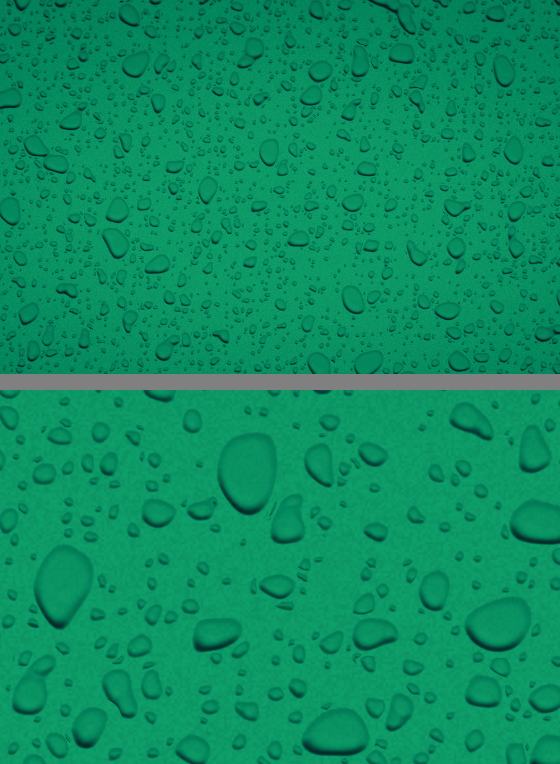
Top: the whole. Bottom: its middle third, enlarged.
Write a Shadertoy shader that draws this texture.

```glsl
// Water drops on a green painted panel: four octaves of jittered cells scatter
// rounded two-lobed blobs, where small drops keep clear of larger ones. The slope
// of the distance field sets the dark lower rims and the faint upper edges.

#define COARSE_CELL 0.130   // cell size of the largest drops, in canvas heights
#define CELL_RATIO  0.56    // cell size of each octave against the last
#define CHANCE      0.74    // share of coarse cells that hold a drop
#define WARP        0.15    // irregularity of the outlines
#define RIM_DARK    0.38    // depth of the lower rim shadow
#define EDGE_DARK   0.085   // depth of the line around the whole drop
#define BODY_DARK   0.032   // how much darker drops are than the panel
#define PANEL_LIGHT 0.604   // green level at the bright centre
#define VIGNETTE    0.105   // loss of light toward the corners
#define GRAIN       0.060   // strength of the paint grain
#define SHADE_DIR   vec2(-0.28, -0.96)

vec4 hash4(vec3 p) {
    vec4 q = fract(p.xyzx * vec4(0.1031, 0.1030, 0.0973, 0.1099));
    q += dot(q, q.wzxy + 33.33);
    return fract((q.xxyz + q.yzzw) * q.zywx);
}

float grainNoise(vec2 p) {
    vec2 i = floor(p), f = fract(p);
    f = f * f * (3.0 - 2.0 * f);
    float a = hash4(vec3(i, 7.0)).x;
    float b = hash4(vec3(i + vec2(1, 0), 7.0)).x;
    float c = hash4(vec3(i + vec2(0, 1), 7.0)).x;
    float d = hash4(vec3(i + vec2(1, 1), 7.0)).x;
    return mix(mix(a, b, f.x), mix(c, d, f.x), f.y) - 0.5;
}

float smoothMin(float a, float b, float k) {
    float h = max(k - abs(a - b), 0.0) / k;
    return min(a, b) - 0.25 * h * h * k;
}

// One blob: a warped, slightly squeezed circle with a smaller second lobe.
float dropDistance(vec2 q, float r, vec4 rnd, float irregular) {
    float turn = 6.283 * rnd.x;
    q = mat2(cos(turn), -sin(turn), sin(turn), cos(turn)) * q;
    q.y *= mix(1.0, 1.25, rnd.y);
    q += WARP * irregular * r * sin(q.yx / r * 1.9 + 6.283 * rnd.zw);
    q += 0.2 * WARP * irregular * r * sin(q.yx / r * 3.7 + 6.283 * rnd.yx);
    vec2 lobe = vec2(mix(0.4, 1.8, rnd.z * rnd.z) * r * irregular, 0.0);
    float lobeRadius = r * mix(0.4, 0.75, rnd.w);
    return smoothMin(length(q) - r, length(q - lobe) - lobeRadius, 0.9 * r);
}

// Returns the distance to the nearest drop (x) and its cell size (y).
vec2 dropField(vec2 p) {
    vec2 field = vec2(1.0, COARSE_CELL);
    float cell = COARSE_CELL;
    for (int octave = 0; octave < 4; octave++) {
        float order = float(octave);
        float seed = order * 17.0 + 3.0;
        vec2 g = p / cell + seed;
        float nearest = 1.0;
        for (int y = -1; y <= 1; y++)
        for (int x = -1; x <= 1; x++) {
            vec2 id = floor(g) + vec2(x, y);
            vec4 place = hash4(vec3(id, seed));
            if (place.z > CHANCE - 0.05 * order) continue;
            vec4 shape = hash4(vec3(id, seed + 5.0));
            vec2 centre = id + mix(vec2(0.16), vec2(0.84), place.xy);
            float radius = cell * mix(0.11, 0.25, pow(place.w, 1.3));
            float irregular = mix(1.1, 0.6, order / 3.0);
            float d = dropDistance((g - centre) * cell, radius, shape, irregular);
            nearest = smoothMin(nearest, d, 0.10 * cell);
        }
        // Push small drops back from the larger ones already placed
        nearest += 1.3 * max(0.16 * cell + 0.002 - field.x, 0.0);
        float share = smoothstep(-0.002, 0.002, field.x - nearest);
        field = vec2(min(field.x, nearest), mix(field.y, cell, share));
        cell *= CELL_RATIO;
    }
    return field;
}

// Maps a green level to the full panel colour.
vec3 panelColour(float g) {
    return vec3(0.01 + 0.042 * smoothstep(0.52, 0.61, g), g, 0.07 + 0.55 * g);
}

void mainImage(out vec4 fragColor, in vec2 fragCoord) {
    vec2 uv = fragCoord / iResolution.xy;
    vec2 p = fragCoord / iResolution.y;

    // Distance field and its outward slope
    vec2 e = vec2(0.0015, 0.0);
    vec2 field = dropField(p);
    float d = field.x;
    vec2 slope = vec2(dropField(p + e.xy).x - dropField(p - e.xy).x,
                      dropField(p + e.yx).x - dropField(p - e.yx).x) / (2.0 * e.x);
    vec2 outward = slope / max(length(slope), 0.6);

    // Focus falls off toward the top
    float soft = max(0.0012, 0.7 / iResolution.y) + 0.0022 * smoothstep(0.65, 1.0, uv.y);
    float inside = smoothstep(soft, -soft, d);

    // Panel light and paint grain
    float spread = length((uv - vec2(0.5, 0.42)) * vec2(1.0, 1.25));
    float level = PANEL_LIGHT - VIGNETTE * smoothstep(0.18, 0.95, spread);
    level += GRAIN * grainNoise(p * 430.0) * (1.0 - 0.55 * inside);

    // Drop body, lit low, with a dark lower rim and a faint outline
    float rimWidth = 0.0016 + 0.025 * field.y + 0.4 * soft;
    float depth = (d + 0.3 * rimWidth) / rimWidth;
    float rim = exp(-depth * depth * 1.6) * smoothstep(1.8 * soft, -0.5 * soft, d);
    float facing = dot(outward, SHADE_DIR);
    float big = smoothstep(0.02, 0.11, field.y);
    float lower = smoothstep(0.0, 1.0, facing);
    float glow = exp(-pow((d + 2.6 * rimWidth) / rimWidth, 2.0)) * lower;
    level -= inside * (BODY_DARK - 0.025 * glow);
    level -= rim * (RIM_DARK * mix(0.5, 1.0, big) * lower + EDGE_DARK * (0.6 - 0.4 * facing));

    fragColor = vec4(panelColour(clamp(level, 0.08, 0.66)), 1.0);
}
```
